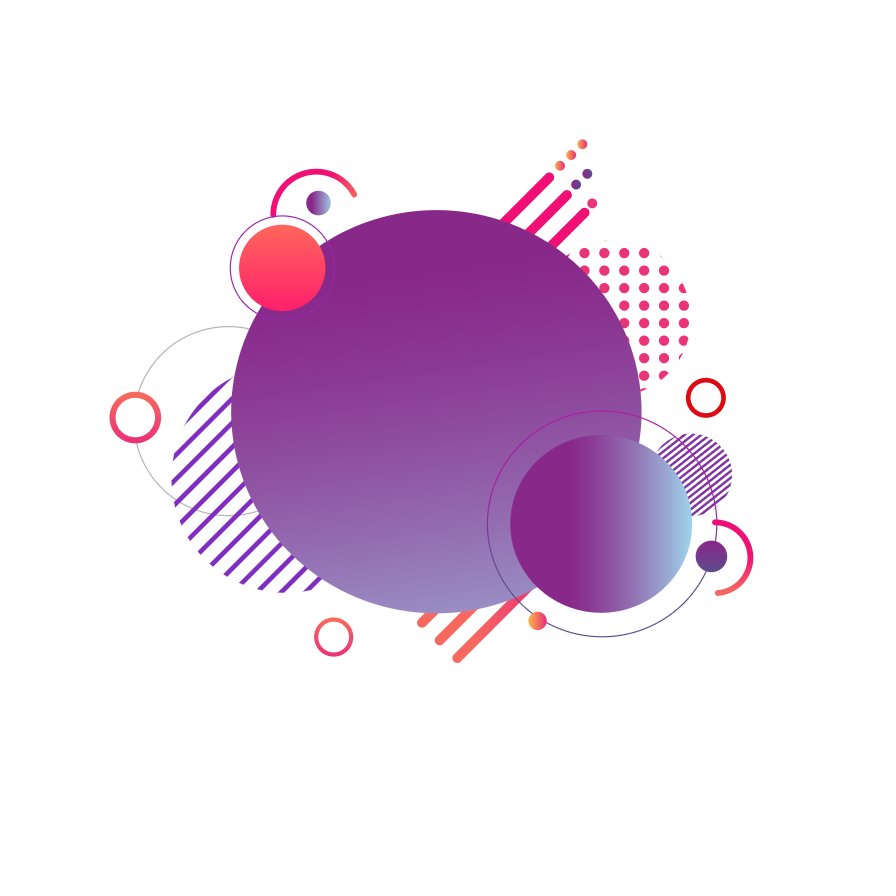
This background is drawn by a Shadertoy shader. Its source:

```glsl
// Abstract cover art: overlapping gradient discs on white, framed by thin rings,
// striped and dotted discs, diagonal bars and short arcs. Every part is a signed
// distance turned into coverage and painted from back to front.

const vec3 PAPER   = vec3(1.0);
const vec3 PLUM    = vec3(0.535, 0.16, 0.54);
const vec3 LILAC   = vec3(0.60, 0.56, 0.77);
const vec3 ICE     = vec3(0.62, 0.83, 0.92);
const vec3 VIOLET  = vec3(0.50, 0.18, 0.75);
const vec3 ORCHID  = vec3(0.66, 0.12, 0.62);
const vec3 SLATE   = vec3(0.36, 0.30, 0.55);
const vec3 PINK    = vec3(0.94, 0.06, 0.46);
const vec3 ROSE    = vec3(0.92, 0.20, 0.47);
const vec3 CORAL   = vec3(0.97, 0.41, 0.37);
const vec3 ORANGE  = vec3(0.98, 0.66, 0.30);
const vec3 RED     = vec3(0.86, 0.04, 0.08);
const vec3 GREY    = vec3(0.70);

const vec2 MAIN_POS  = vec2(0.487, 0.5405), MAIN_SIZE  = vec2(0.229, 0.225);
const vec2 SMALL_POS = vec2(0.671, 0.4153), SMALL_SIZE = vec2(0.1015, 0.0992);
const vec2 ORBIT_SIZE = vec2(0.128, 0.126);
const vec2 RED_POS   = vec2(0.315, 0.701);
const vec2 DOT_PERIOD = vec2(0.0222, 0.01955), DOT_ORIGIN = vec2(0.6745, 0.6589);
const vec2 DIAGONAL  = vec2(0.7071);
const float BAR_STEP = 0.0197;    // offset between neighbouring bars
const float BAR_RADIUS = 0.0055;
const float HAIRLINE = 0.0013;
const float ARC_WIDTH = 0.0065;

float pixel;   // size of one pixel in canvas units

void paint(inout vec3 col, vec3 ink, float d) {
    col = mix(col, ink, clamp(0.5 - d / pixel, 0.0, 1.0));
}

float ramp(float a, float b, float x) { return clamp((x - a) / (b - a), 0.0, 1.0); }

float disc(vec2 p, vec2 c, float r) { return length(p - c) - r; }

float ellipse(vec2 p, vec2 c, vec2 r) {
    return (length((p - c) / r) - 1.0) * min(r.x, r.y);
}

float outline(float d, float width) { return abs(d) - 0.5 * width; }

float segment(vec2 p, vec2 a, vec2 b, float r) {
    vec2 q = p - a, s = b - a;
    return length(q - s * clamp(dot(q, s) / dot(s, s), 0.0, 1.0)) - r;
}

// Round-capped arc, spreading halfAngle to both sides of the angle middle
float arc(vec2 p, vec2 c, float r, float middle, float halfAngle) {
    vec2 q = p - c, m = vec2(cos(middle), sin(middle));
    q = vec2(dot(q, m), abs(dot(q, vec2(-m.y, m.x))));
    vec2 tip = r * vec2(cos(halfAngle), sin(halfAngle));
    float d = atan(q.y, q.x) < halfAngle ? abs(length(q) - r) : length(q - tip);
    return d - 0.5 * ARC_WIDTH;
}

// Parallel stripes; across is the coordinate measured over them
float stripes(float across, float period, float width) {
    return abs(fract(across / period + 0.5) - 0.5) * period - 0.5 * width;
}

// Ring with a paper-coloured centre
void hoop(inout vec3 col, vec2 p, vec2 c, float r, float width, vec3 top, vec3 bottom) {
    paint(col, PAPER, disc(p, c, r));
    paint(col, mix(bottom, top, ramp(-r, r, p.y - c.y)), outline(disc(p, c, r), width));
}

void mainImage(out vec4 fragColor, in vec2 fragCoord) {
    float side = min(iResolution.x, iResolution.y);
    vec2 p = (fragCoord - 0.5 * iResolution.xy) / side + 0.5;
    pixel = 1.0 / side;
    vec3 col = PAPER;

    // Patterned discs behind the main one
    paint(col, GREY, outline(disc(p, vec2(0.255, 0.530), 0.1055), HAIRLINE));
    float across = (p.x - p.y + 1.0 - 0.677) * DIAGONAL.x;
    float striped = stripes(across, 0.01915, 0.0052);
    paint(col, VIOLET, max(striped, disc(p, vec2(0.319, 0.466), 0.1276)));
    vec2 cell = (fract((p - DOT_ORIGIN) / DOT_PERIOD + 0.5) - 0.5) * DOT_PERIOD;
    paint(col, ROSE, max(length(cell) - 0.0057, disc(p, vec2(0.684, 0.6445), 0.0872)));

    // Diagonal bars with trails of dots
    for (int i = 0; i < 3; i++) {
        float row = float(i);
        vec2 shift = row * BAR_STEP * vec2(1.0, -1.0);
        vec2 upper = vec2(0.613, 0.802) + shift, lower = vec2(0.471, 0.305) + shift;
        paint(col, PINK, segment(p, upper, upper - 0.12 * DIAGONAL, BAR_RADIUS));
        paint(col, mix(CORAL, ROSE, ramp(0.53, 0.60, p.x)),
              segment(p, lower, lower + 0.14 * DIAGONAL, BAR_RADIUS));
        for (int k = 0; k < 3 - i; k++) {
            vec2 c = vec2(0.625, 0.815) + row * vec2(0.018, -0.021) + float(k) * vec2(0.0125, 0.012);
            vec3 left = i == 0 ? ORANGE : i == 1 ? PLUM : ROSE;
            vec3 right = i == 1 ? SLATE : ROSE;
            paint(col, mix(left, right, ramp(-0.005, 0.005, p.x - c.x)), disc(p, c, 0.0055));
        }
    }

    // Main disc
    float fade = ramp(0.0, 0.39, 0.70 - p.y + 0.15 * (p.x - MAIN_POS.x));
    paint(col, mix(PLUM, LILAC, pow(fade, 1.4)), ellipse(p, MAIN_POS, MAIN_SIZE));

    // Lower right: hatched disc, orbit, small disc and satellites
    float hatch = stripes(dot(p, vec2(0.62, -0.785)), 0.0058, 0.0027);
    float hatched = max(hatch, disc(p, vec2(0.771, 0.470), 0.046));
    paint(col, VIOLET * vec3(1.0, 1.1, 0.85), max(hatched, -ellipse(p, MAIN_POS, MAIN_SIZE)));
    paint(col, mix(SLATE, ORCHID, ramp(0.36, 0.46, p.y)),
          outline(ellipse(p, SMALL_POS + vec2(0.001, 0.0), ORBIT_SIZE), HAIRLINE));
    paint(col, mix(PLUM, ICE, pow(ramp(0.635, 0.772, p.x), 1.3)), ellipse(p, SMALL_POS, SMALL_SIZE));
    paint(col, mix(CORAL, PINK, ramp(0.338, 0.38, p.y)), arc(p, vec2(0.798, 0.3775), 0.0395, 0.04, 1.53));
    paint(col, mix(SLATE, PLUM, ramp(0.36, 0.395, p.y)), disc(p, vec2(0.794, 0.379), 0.0176));
    paint(col, mix(ORANGE, ROSE, ramp(0.592, 0.609, p.x)), disc(p, vec2(0.600, 0.307), 0.0102));

    // Upper left: coral disc with halo, arc and bead
    paint(col, mix(PINK, CORAL, ramp(0.37, 0.40, p.x)), arc(p, vec2(0.353, 0.7604), 0.048, 1.815, 1.326));
    paint(col, mix(PLUM, ICE, ramp(0.348, 0.371, p.x)), disc(p, vec2(0.3555, 0.7734), 0.0137));
    paint(col, mix(ORCHID, VIOLET, 0.4), outline(disc(p, RED_POS, 0.058), HAIRLINE));
    paint(col, mix(vec3(1.0, 0.13, 0.42), vec3(1.0, 0.40, 0.36), ramp(0.655, 0.748, p.y)),
          disc(p, RED_POS, 0.0482));

    // Loose hoops
    hoop(col, p, vec2(0.151, 0.534), 0.0254, 0.0068, CORAL, ROSE);
    hoop(col, p, vec2(0.3724, 0.289), 0.0195, 0.0047, CORAL, ROSE);
    hoop(col, p, vec2(0.7878, 0.556), 0.0197, 0.0052, RED, RED);

    fragColor = vec4(col, 1.0);
}
```
